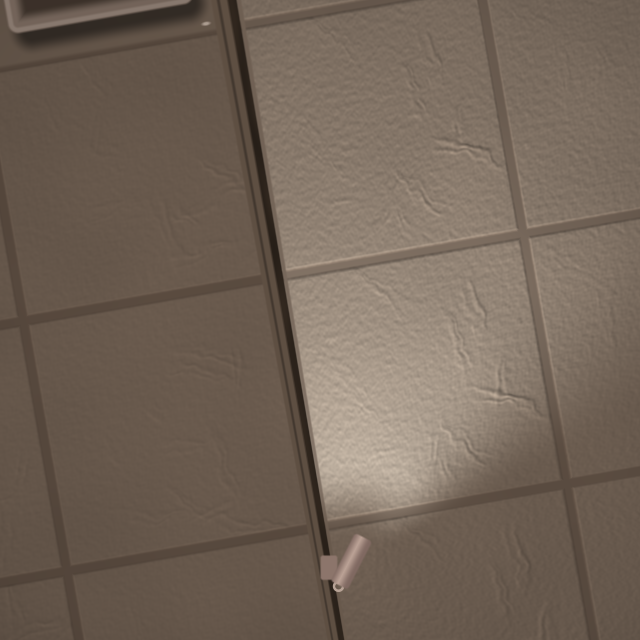
A three.js fragment shader for this texture:

```glsl
varying vec2 vUv;

vec2 hash2(vec2 p) {
  p = vec2(dot(p, vec2(127.1, 311.7)), dot(p, vec2(269.5, 183.3)));
  return fract(sin(p) * 43758.5) * 2.0 - 1.0;
}

float gradientNoise(vec2 p) {
  vec2 i = floor(p), f = fract(p);
  vec2 u = f * f * (3.0 - 2.0 * f);
  float a = dot(hash2(i), f);
  float b = dot(hash2(i + vec2(1, 0)), f - vec2(1, 0));
  float c = dot(hash2(i + vec2(0, 1)), f - vec2(0, 1));
  float d = dot(hash2(i + 1.0), f - 1.0);
  return mix(mix(a, b, u.x), mix(c, d, u.x), u.y);
}

float band(float x, float lo, float hi, float soft) {
  return smoothstep(lo - soft, lo + soft, x) - smoothstep(hi - soft, hi + soft, x);
}

float box(vec2 p, vec2 halfSize, float radius) {
  vec2 q = abs(p) - halfSize + radius;
  return length(max(q, 0.0)) + min(max(q.x, q.y), 0.0) - radius;
}

// Scattered, wavering double ridges inside one tile
float ridges(vec2 f, vec2 seed) {
  vec2 w = f * 7.0 + seed * 3.1;
  f += 0.06 * vec2(gradientNoise(w), gradientNoise(w + 40.0));
  f += 0.022 * gradientNoise(w * 3.5);
  float h = 0.0;
  for (int i = 0; i < 13; i++) {
    vec2 key = seed + float(i) * vec2(1.7, 2.3);
    vec2 place = hash2(key), shape = hash2(key + 9.2);
    float a = 3.14 * shape.x, c = cos(a), s = sin(a);
    vec2 q = mat2(c, -s, s, c) * (f - 0.5 - 0.45 * place);
    float len = 0.15 + 0.08 * shape.y;
    float fade = 1.0 - smoothstep(0.3, 1.0, abs(q.x) / len);
    float first = q.y / 0.010;
    float second = (q.y - 0.028 - 0.12 * q.x) / 0.009;
    h += fade * (0.45 + 0.4 * place.x) * (exp(-first * first) + 0.65 * exp(-second * second));
  }
  return h;
}

float groove(vec2 t) {
  vec2 d = abs(fract(t + 0.5) - 0.5);
  return 1.0 - smoothstep(0.014, 0.025, min(d.x, d.y));
}

float relief(vec2 t) {
  vec2 id = floor(t);
  vec2 seed = id.x < -1.0 ? id : vec2(id.x, 0.0);
  float grain = 0.40 * gradientNoise(t * 42.0) + 0.25 * gradientNoise(t * 85.0);
  return mix(ridges(fract(t), seed) + grain, -0.7, groove(t));
}

void main() {
  // Tilted tile lattice
  vec2 p = vUv - vec2(0.818, 0.635);
  vec2 t = vec2(dot(p, vec2(0.985, 0.172)), dot(p, vec2(-0.172, 0.985))) / 0.3965;
  float rightSide = smoothstep(-1.005, -0.995, t.x);

  // Spotlight cone, cut off by the rail
  vec2 ray = vUv - vec2(0.553, 0.115);
  float reach = length(ray);
  vec2 dir = ray / max(reach, 0.001);
  float cone = smoothstep(0.55, 0.96, dot(dir, vec2(0.1, 0.995)));
  float beam = 1.2 * exp(-2.3 * reach) * cone * smoothstep(0.04, 0.17, reach);
  beam = rightSide * (beam + 0.05);

  // Raking light over the relief
  vec2 lightDir = mix(vec2(0.55, 0.83), dir, rightSide);
  vec2 stepT = 0.006 * vec2(dot(lightDir, vec2(0.985, 0.172)), dot(lightDir, vec2(-0.172, 0.985)));
  float slope = relief(t + stepT) - relief(t - stepT);
  float plate = (1.0 - rightSide) * smoothstep(0.99, 1.01, t.y);
  float rake = mix(0.09, 0.15 + 0.13 * smoothstep(0.05, 0.35, beam), rightSide);
  float shade = 1.0 + rake * slope * (1.0 - plate);

  vec3 color = vec3(0.41, 0.35, 0.30) * (1.02 - 0.28 * dot(vUv - 0.5, vUv - 0.5));
  color += vec3(0.38, 0.385, 0.37) * beam;
  color *= shade * (1.0 + 0.05 * gradientNoise(t * 3.0));
  color *= 1.0 - groove(t) * (1.0 - plate) * vec3(0.15, 0.17, 0.18);

  // Fixture tray on the smooth plate
  float tray = box(t - vec2(-1.49, 1.42), vec2(0.37, 0.30), 0.04);
  float shadow = box(t - vec2(-1.46, 1.37), vec2(0.36, 0.30), 0.05);
  color *= 1.0 - 0.5 * plate * (1.0 - smoothstep(-0.02, 0.05, shadow));
  vec3 trayColor = mix(vec3(0.23, 0.19, 0.16), vec3(0.45, 0.39, 0.35), smoothstep(-0.085, -0.035, tray));
  trayColor += 0.08 * band(tray, -0.022, -0.004, 0.006);
  color = mix(color, trayColor, 1.0 - smoothstep(-0.006, 0.006, tray));
  float glint = length((t - vec2(-1.09, 1.03)) * vec2(1.0, 2.2));
  color += 0.28 * (1.0 - smoothstep(0.005, 0.025, glint));

  // Rail: lip, dark slot and thin bright edge
  float x = t.x + 1.0;
  float taper = mix(0.75, 1.15, vUv.y);
  float r = x / taper;
  color = mix(color, vec3(0.37, 0.31, 0.26), band(r, -0.048, 0.012, 0.005));
  color *= 1.0 - 0.3 * band(r, -0.028, -0.018, 0.005);
  vec3 slot = vec3(0.17, 0.135, 0.105) * (1.0 + 0.3 * gradientNoise(vec2(r * 30.0, t.y * 5.0)));
  color = mix(color, slot, band(r, 0.008, 0.040, 0.006));
  color = mix(color, vec3(0.40, 0.34, 0.29) + 0.15 * beam, band(r, 0.040, 0.054, 0.005));

  // Lamp: bracket and shaded cylinder
  float bracket = box(vUv - vec2(0.514, 0.113), vec2(0.013, 0.019), 0.004);
  color = mix(color, vec3(0.55, 0.46, 0.42), 1.0 - smoothstep(-0.002, 0.002, bracket));
  vec2 lampUv = vUv - vec2(0.549, 0.123);
  vec2 q = vec2(dot(lampUv, vec2(0.89, -0.455)), dot(lampUv, vec2(0.455, 0.89)));
  float lamp = box(q, vec2(0.015, 0.042), 0.005);
  vec3 lampColor = mix(vec3(0.76, 0.66, 0.61), vec3(0.50, 0.41, 0.38), smoothstep(-0.004, 0.015, abs(q.x + 0.003)));
  float ring = abs(length(vUv - vec2(0.529, 0.084)) - 0.007);
  color = mix(color, vec3(0.72, 0.64, 0.59), 1.0 - smoothstep(0.001, 0.003, ring));
  color = mix(color, lampColor, 1.0 - smoothstep(-0.002, 0.002, lamp));

  gl_FragColor = vec4(color, 1.0);
}
```
